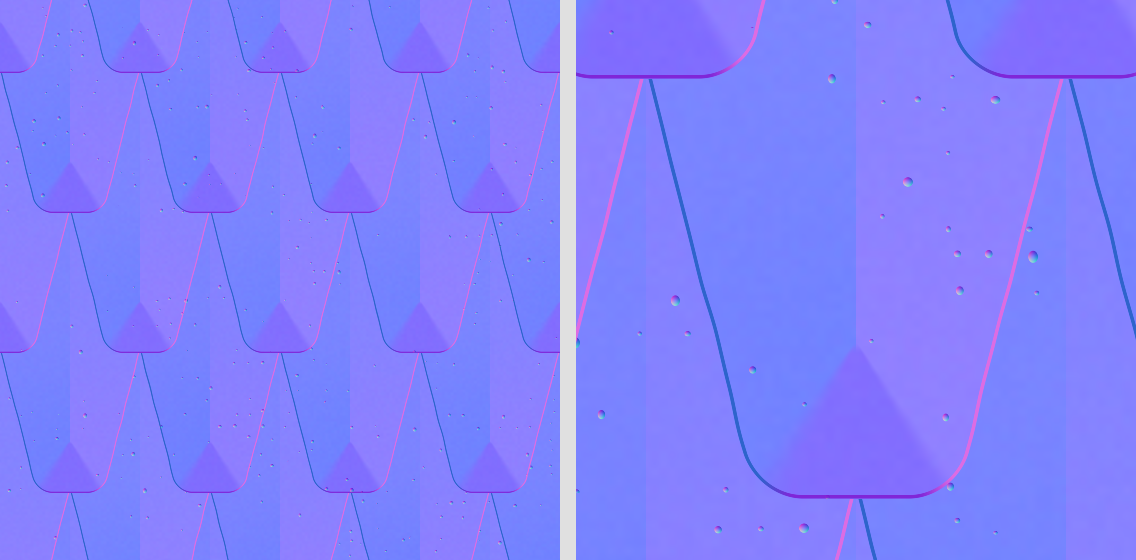
Left: the whole. Right: its middle third, enlarged.
Give the GLSL for this texture map, as a Shadertoy shader.

```glsl
// Tangent-space normal map of overlapping tapered roof scales with ridges and small pits.

const float REPEATS = 4.0;          // scales across and rows down (even, so it tiles)
const float ROW_SHIFT = 0.479;      // height of the lowest row's bottom edge, in rows
const float FOOT_HALF = 0.24;       // half width of a scale at its foot
const float TAPER = 0.255;          // widening of that half width per row
const float CORNER = 0.11;          // radius of the foot corners
const float LINE_HALF = 0.0042;     // half thickness of the edge line
const float LINE_INSET = 0.005;
const float WOBBLE = 0.007;         // unevenness of the side edges
const float APEX = 0.375;           // height of the foot facet
const float FACET_SLOPE = 0.63;
const float PIT_CELLS = 44.0;       // pit grid across the canvas
const float PIT_CHANCE = 0.30;
const float PIT_DEPTH = 0.38;
const float GRAIN = 0.018;

const vec3 LEFT_LOW = vec3(0.435, 0.508, 1.0);
const vec3 LEFT_HIGH = vec3(0.485, 0.520, 1.0);
const vec3 RIGHT_LOW = vec3(0.560, 0.500, 1.0);
const vec3 RIGHT_HIGH = vec3(0.525, 0.515, 1.0);
const vec3 FACET = vec3(0.505, 0.430, 0.995);
const vec3 LINE_LEFT = vec3(0.13, 0.37, 0.76);
const vec3 LINE_RIGHT = vec3(0.92, 0.41, 0.87);
const vec3 LINE_FOOT = vec3(0.50, 0.10, 0.82);

float hash(vec2 p) {
    vec3 q = fract(p.xyx * 0.1031);
    q += dot(q, q.yzx + 33.33);
    return fract((q.x + q.y) * q.z);
}

// Value noise that wraps after a whole number of cells.
float noise(vec2 p, float period) {
    vec2 i = floor(p), f = fract(p);
    f = f * f * (3.0 - 2.0 * f);
    vec2 a = mod(i, period), b = mod(i + 1.0, period);
    return mix(mix(hash(a), hash(vec2(b.x, a.y)), f.x),
               mix(hash(vec2(a.x, b.y)), hash(b), f.x), f.y);
}

// Signed distances to the side (x) and foot (y) of a scale, moved in by the corner radius.
vec2 edgeDistances(vec2 s) {
    float side = (abs(s.x) - FOOT_HALF - TAPER * s.y) / sqrt(1.0 + TAPER * TAPER);
    return vec2(side, -s.y) + CORNER;
}

// Facet colours; s.x runs from the ridge, s.y from the foot upward over two rows.
vec3 scaleColor(vec2 s, vec2 id, float px) {
    float high = smoothstep(0.25, 1.35, s.y);
    vec3 left = mix(LEFT_LOW, LEFT_HIGH, high);
    vec3 right = mix(RIGHT_LOW, RIGHT_HIGH, high);
    left.r += 0.05 * abs(s.x) * (1.0 - high);
    vec3 col = mix(left, right, smoothstep(-0.5 * px, 0.5 * px, s.x));

    // Foot facet: crisp at its apex, softer toward the corners.
    float drop = APEX - s.y;
    float soft = px + max(drop, 0.0) * (s.x < 0.0 ? 0.20 : 0.10);
    float facet = smoothstep(-soft, soft, drop * FACET_SLOPE - abs(s.x));
    col = mix(col, FACET, facet * smoothstep(0.0, 0.03, drop));

    // Slight tilt of each scale.
    vec2 cell = mod(id, vec2(2.0 * REPEATS, REPEATS));
    col.rg += 0.012 * (vec2(hash(cell + 3.7), hash(cell + 19.1)) - 0.5);
    return col;
}

// Red and green offset of sparse round pits gathered in clusters.
vec2 pitTilt(vec2 uv, float px) {
    vec2 g = uv * PIT_CELLS, cell = mod(floor(g), PIT_CELLS);
    float cluster = smoothstep(0.42, 0.85, noise(uv * 9.0, 9.0));
    float present = step(hash(cell + 7.3), 0.015 + PIT_CHANCE * cluster);
    vec2 center = 0.25 + 0.5 * vec2(hash(cell + 51.7), hash(cell + 93.1));
    vec2 o = (fract(g) - center) * REPEATS / PIT_CELLS;
    o.y *= 0.8 + 0.5 * hash(cell + 29.9);
    float size = hash(cell + 71.3);
    float radius = mix(0.005, 0.014, size * size);
    float bowl = 1.0 - smoothstep(radius - 0.5 * px, radius + 0.5 * px, length(o));
    return -o / radius * bowl * present * PIT_DEPTH;
}

void mainImage(out vec4 fragColor, in vec2 fragCoord) {
    vec2 uv = fragCoord / iResolution.xy;
    vec2 p = uv * REPEATS;
    float px = REPEATS / iResolution.y;

    // Front scale of this row; every second row is shifted by half a scale.
    float row = floor(p.y - ROW_SHIFT);
    vec2 s = vec2(fract(p.x + 0.5 * mod(row, 2.0)) - 0.5, fract(p.y - ROW_SHIFT));
    vec2 id = vec2(floor(2.0 * (p.x - s.x) + 0.5), row);

    // Upper part of the scale from the row below, seen between the front ones.
    float toward = s.x < 0.0 ? -0.5 : 0.5;
    vec2 under = vec2(s.x - toward, s.y + 1.0);
    vec2 underId = id + vec2(2.0 * toward, -1.0);

    // Rounded outline with slightly uneven sides.
    vec2 e = edgeDistances(s);
    float fade = smoothstep(0.0, 0.2, s.y) * smoothstep(1.0, 0.85, s.y);
    e.x += WOBBLE * fade * (noise(p * 8.0, 8.0 * REPEATS) - 0.5);
    vec2 c = max(e, 0.0);
    float d = length(c) + min(max(e.x, e.y), 0.0) - CORNER;

    vec3 col = mix(scaleColor(s, id, px), scaleColor(under, underId, px),
                   smoothstep(-0.5 * px, 0.5 * px, d));

    // Grain and pits.
    vec2 grain = vec2(noise(p * 48.0, 48.0 * REPEATS),
                      noise(p * 48.0 + 17.0, 48.0 * REPEATS)) - 0.5;
    col.rg += GRAIN * grain + pitTilt(uv, px);
    col.b -= 0.5 * length(pitTilt(uv, px));

    // Edge line, coloured by the way the edge faces.
    float foot = smoothstep(0.35, 0.85, c.y / (c.x + c.y + 1e-4));
    vec3 line = mix(s.x < 0.0 ? LINE_LEFT : LINE_RIGHT, LINE_FOOT, foot);
    float cover = 1.0 - smoothstep(LINE_HALF - 0.5 * px, LINE_HALF + 0.5 * px, abs(d + LINE_INSET));
    col = mix(col, line, 0.85 * cover);

    fragColor = vec4(clamp(col, 0.0, 1.0), 1.0);
}
```
